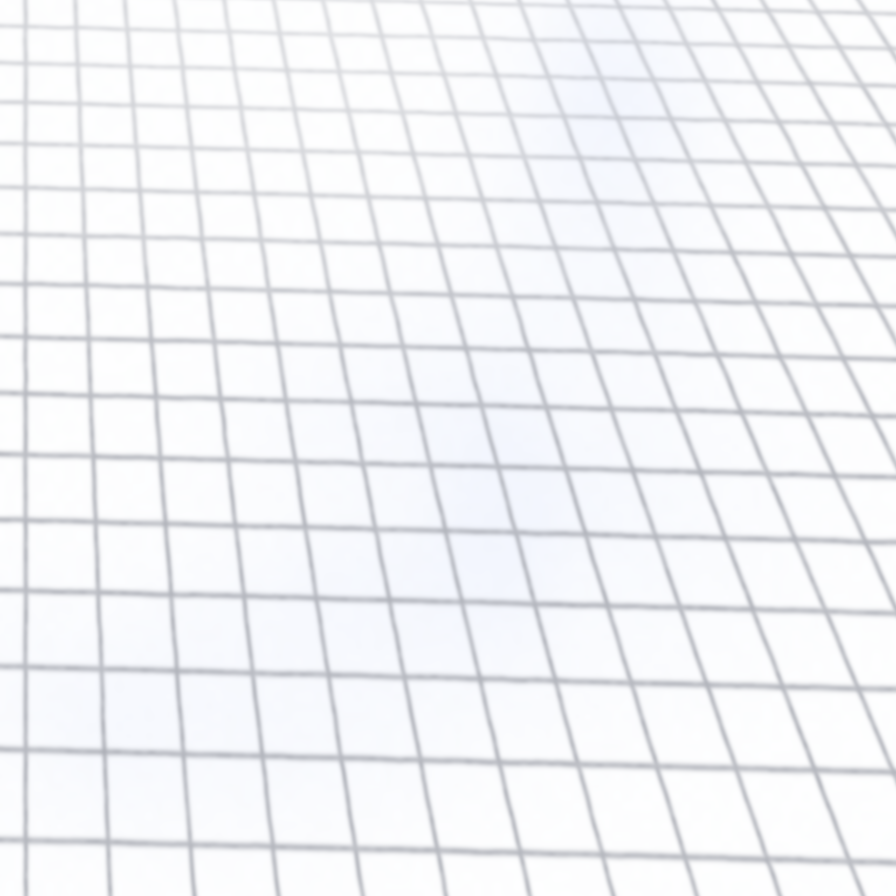
Give the GLSL for this pattern, as a Shadertoy shader.

```glsl
// Squared paper seen at a slant: soft grey rulings on bluish white under a glare.
#define LEFT_RULE 0.0286      // x of the upright ruling
#define CELL_TOP 0.0556       // cell width at the top edge
#define CELL_GROWTH 0.0388    // gain in cell width from top to bottom
#define CELL_TILT 0.0010      // loss in cell width from left to right
#define ROW_OFFSET 36.55      // row number at infinite nearness
#define ROW_DEPTH 2.0742      // rows per unit of inverse cell width
#define RULE_SOFTNESS 0.0025  // blur radius of a ruling
#define RULE_DEPTH 0.92       // ink opacity
#define WOBBLE 0.0010         // waviness of the rulings
#define PAPER vec3(0.997, 0.998, 1.0)
#define SHADE vec3(0.955, 0.967, 0.997)
#define INK vec3(0.675, 0.685, 0.715)

float hash(vec2 p) {
    vec3 q = fract(vec3(p.xyx) * 0.1031);
    q += dot(q, q.yzx + 33.33);
    return fract((q.x + q.y) * q.z);
}

float noise(vec2 p) {
    vec2 cell = floor(p);
    vec2 f = fract(p);
    f = f * f * (3.0 - 2.0 * f);
    float low = mix(hash(cell), hash(cell + vec2(1.0, 0.0)), f.x);
    float high = mix(hash(cell + vec2(0.0, 1.0)), hash(cell + 1.0), f.x);
    return mix(low, high, f.y);
}

// Soft elliptical patch, 1 at its centre
float patchAt(vec2 p, vec2 centre, vec2 radius) {
    vec2 d = (p - centre) / radius;
    return exp(-dot(d, d));
}

// Column and row numbers of the slanted sheet; y runs downwards
vec2 sheetCoords(vec2 p) {
    float x = p.x - LEFT_RULE;
    float cellWidth = CELL_TOP + CELL_GROWTH * p.y - CELL_TILT * x;
    return vec2(x / cellWidth, ROW_OFFSET - ROW_DEPTH / cellWidth);
}

// Blurred ruling at every whole number of the coordinate
float ruling(float coord, float softness, float pixel) {
    float slope = length(vec2(dFdx(coord), dFdy(coord))) / pixel;
    float dist = abs(fract(coord + 0.5) - 0.5) / slope;
    float blur = max(softness, 0.6 * pixel);
    return softness / blur * exp(-0.5 * dist * dist / (blur * blur));
}

void mainImage(out vec4 fragColor, in vec2 fragCoord) {
    float pixel = 1.0 / iResolution.y;
    vec2 p = fragCoord * pixel;
    p.y = 1.0 - p.y;

    // Rulings, with the rows thickening towards the viewer
    vec2 wave = vec2(noise(p * 45.0), noise(p * 45.0 + 71.0)) - 0.5;
    vec2 sheet = sheetCoords(p + WOBBLE * wave);
    float column = ruling(sheet.x, RULE_SOFTNESS * 0.95, pixel);
    float row = ruling(sheet.y, RULE_SOFTNESS * mix(0.9, 1.3, p.y), pixel);

    // Uneven ink, washed out by the glare at the top
    float glare = patchAt(p, vec2(0.35, 0.05), vec2(0.5, 0.3));
    float strength = RULE_DEPTH * mix(0.8, 1.0, smoothstep(0.0, 0.5, p.y));
    strength *= 1.0 - 0.38 * glare;
    float wear = 0.86 + 0.2 * noise(p * 130.0) + 0.08 * (noise(p * 18.0) - 0.5);
    float fadedRow = row * mix(0.82, 1.0, smoothstep(0.0, 0.4, p.y));
    float ink = 1.0 - (1.0 - 0.82 * column) * (1.0 - 0.82 * fadedRow);
    ink = clamp(ink * strength * wear, 0.0, 1.0);

    // Paper with broad bluish shadows
    float shade = patchAt(p, vec2(0.55, 0.57), vec2(0.24, 0.2));
    shade += 0.9 * patchAt(p, vec2(0.68, 0.14), vec2(0.12, 0.2));
    shade += 0.6 * patchAt(p, vec2(0.18, 0.8), vec2(0.28, 0.14));
    shade *= 0.6 + 0.6 * noise(p * 9.0);
    vec3 paper = mix(PAPER, SHADE, clamp(shade, 0.0, 1.0));
    paper -= 0.006 * noise(p * 90.0);

    fragColor = vec4(mix(paper, INK, ink), 1.0);
}
```
